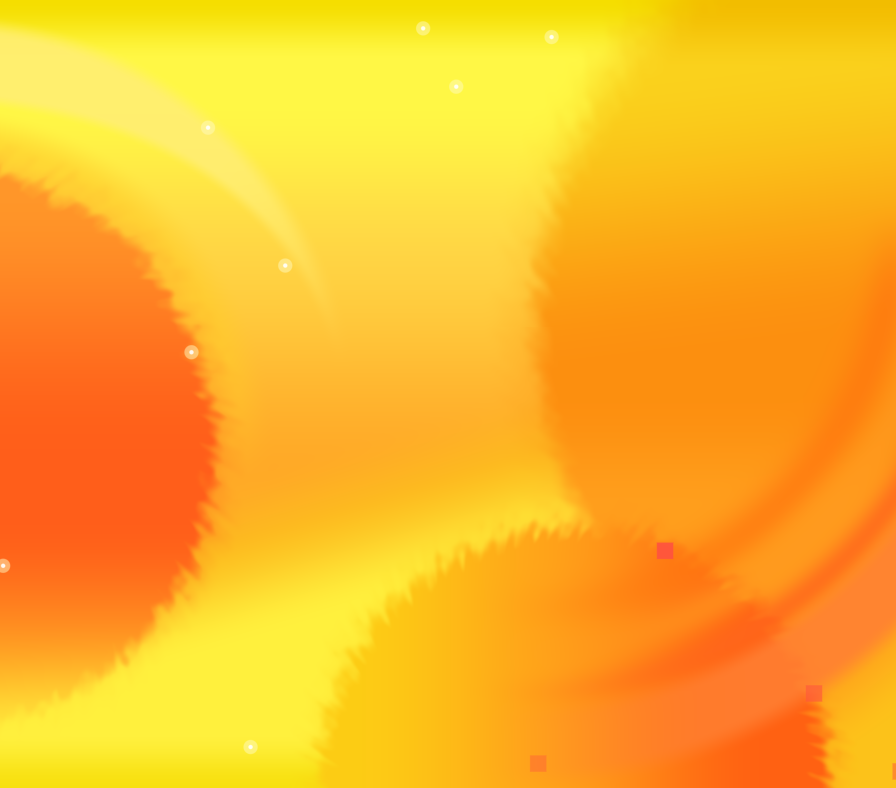
Reproduce this background procedurally as a Shadertoy shader.

```glsl
// Warm yellow and orange abstract: feathered discs, curved ribbons and small sparks.
#define LEFT_DISC vec3(-0.09, 0.43, 0.36)
#define RIGHT_DISC vec3(1.248, 0.585, 0.565)
#define LOW_DISC vec3(0.727, 0.01, 0.32)
#define RIBBON_CENTER vec2(0.659, 0.703)
#define PALE_ARC vec3(-0.074, 0.451, 0.52)
#define FUR_SIZE 0.032
#define SPARK_RADIUS 0.009
#define SQUARE_HALF 0.0104

float hash(vec2 p) {
    p = fract(p * vec2(0.1031, 0.1173));
    p += dot(p, p.yx + 33.33);
    return fract((p.x + p.y) * p.x * 17.0);
}

float noise(vec2 p) {
    vec2 cell = floor(p), f = fract(p);
    f = f * f * (3.0 - 2.0 * f);
    return mix(mix(hash(cell), hash(cell + vec2(1, 0)), f.x),
               mix(hash(cell + vec2(0, 1)), hash(cell + vec2(1, 1)), f.x), f.y);
}

// Signed distance to a disc (center, radius) with a ragged, hairy rim
float furDisc(vec2 p, vec3 disc, float amount) {
    vec2 v = p - disc.xy;
    float r = length(v);
    float angle = atan(v.y, v.x);
    float hairs = noise(vec2(angle * 38.0 + r * 50.0, r * 26.0) + 60.0);
    float tufts = noise(p * 75.0 + 20.0);
    return r - disc.z + amount * (0.6 * hairs + 0.4 * tufts - 0.5);
}

float cover(float d, float soft) {
    return 1.0 - smoothstep(-soft, soft, d);
}

// Bell-shaped band around a radius
float band(float r, float middle, float width) {
    float k = (r - middle) / width;
    return exp(-k * k);
}

vec3 backdrop(vec2 p) {
    vec3 c = mix(vec3(1.0, 0.66, 0.15), vec3(1.0, 0.84, 0.27), smoothstep(0.38, 0.72, p.y));
    c = mix(c, vec3(1.0, 0.97, 0.27), smoothstep(0.66, 0.88, p.y));
    c = mix(c, vec3(0.96, 0.87, 0.0), smoothstep(0.92, 1.0, p.y));
    // Slanted yellow field below
    float slant = p.y - 0.3 * (p.x - 0.33);
    c = mix(c, vec3(0.99, 0.74, 0.12), 1.0 - smoothstep(0.29, 0.41, slant));
    c = mix(c, vec3(1.0, 0.94, 0.24), 1.0 - smoothstep(0.19, 0.33, slant));
    return mix(c, vec3(0.97, 0.88, 0.06), 1.0 - smoothstep(0.0, 0.07, p.y));
}

vec3 addLeftDisc(vec3 c, vec2 p) {
    // Warm halo, then the fill fading out toward the bottom
    float halo = cover(length(p - LEFT_DISC.xy) - LEFT_DISC.z - 0.055, 0.025);
    c = mix(c, vec3(1.0, 0.80, 0.16), 0.6 * halo * smoothstep(0.35, 0.6, p.y));
    vec3 fill = mix(vec3(1.0, 0.37, 0.10), vec3(1.0, 0.59, 0.16), smoothstep(0.42, 0.77, p.y));
    fill = mix(fill, vec3(1.0, 0.70, 0.15), 1.0 - smoothstep(0.09, 0.34, p.y));
    float d = furDisc(p, LEFT_DISC, FUR_SIZE);
    float fade = smoothstep(0.03, 0.22, p.y);
    c = mix(c, fill, 0.35 * cover(d - 0.012, 0.035) * fade);
    return mix(c, fill, cover(d, 0.013) * fade);
}

vec3 addRightDisc(vec3 c, vec2 p) {
    vec3 fill = mix(vec3(0.99, 0.56, 0.06), vec3(0.98, 0.82, 0.11), smoothstep(0.53, 0.91, p.y - 0.12 * (p.x - 0.8)));
    fill = mix(fill, vec3(0.95, 0.74, 0.0), smoothstep(0.91, 1.0, p.y));
    fill = mix(fill, vec3(1.0, 0.62, 0.11), 1.0 - smoothstep(0.35, 0.5, p.y));
    float d = furDisc(p, RIGHT_DISC, 0.022);
    c = mix(c, fill, 0.3 * cover(d - 0.025, 0.045));
    return mix(c, fill, cover(d, 0.022 + 0.03 * smoothstep(0.65, 1.0, p.y)));
}

vec3 addLowDisc(vec3 c, vec2 p) {
    vec3 fill = mix(vec3(0.99, 0.80, 0.08), vec3(1.0, 0.63, 0.10), smoothstep(0.44, 0.74, p.x));
    fill = mix(fill, vec3(1.0, 0.38, 0.07), smoothstep(0.68, 0.98, p.x));
    float d = furDisc(p, LOW_DISC, FUR_SIZE);
    c = mix(c, fill, 0.3 * cover(d - 0.01, 0.03));
    return mix(c, fill, cover(d, 0.016));
}

vec3 addRibbons(vec3 c, vec2 p) {
    float r = length(p - RIBBON_CENTER);
    float fade = smoothstep(0.58, 0.98, p.x) * (1.0 - smoothstep(0.6, 0.75, p.y));
    c = mix(c, vec3(1.0, 0.47, 0.06), 0.75 * fade * band(r, 0.475, 0.03));
    c = mix(c, vec3(1.0, 0.60, 0.12), 0.7 * fade * band(r, 0.53, 0.025));
    c = mix(c, vec3(1.0, 0.40, 0.11), 0.8 * fade * band(r, 0.583, 0.022));
    float pink = smoothstep(0.59, 0.62, r) * (1.0 - smoothstep(0.675, 0.71, r));
    return mix(c, vec3(1.0, 0.50, 0.20), 0.85 * pink * fade);
}

vec3 addPaleArc(vec3 c, vec2 p) {
    vec2 v = p - PALE_ARC.xy;
    float r = length(v);
    float along = smoothstep(0.15, 1.45, atan(v.y, v.x));
    float inner = PALE_ARC.z - 0.012 - 0.085 * along;
    float mask = smoothstep(inner - 0.008, inner + 0.012, r) * cover(r - PALE_ARC.z, 0.014);
    return mix(c, vec3(1.0, 0.93, 0.46), mask * smoothstep(0.14, 0.8, atan(v.y, v.x)) * 0.85);
}

vec3 addSparks(vec3 c, vec2 p, float px) {
    vec2 sparks[8] = vec2[8](vec2(0.537, 0.964), vec2(0.7, 0.953), vec2(0.579, 0.89), vec2(0.264, 0.838),
        vec2(0.362, 0.663), vec2(0.243, 0.553), vec2(0.004, 0.282), vec2(0.318, 0.052));
    vec3 squares[4] = vec3[4](vec3(0.844, 0.301, 0.95), vec3(1.033, 0.12, 0.6),
        vec3(0.683, 0.031, 0.4), vec3(1.143, 0.021, 0.5));
    for (int i = 0; i < 8; i++) {
        float d = length(p - sparks[i]);
        c = mix(c, vec3(1.0, 0.98, 0.75), 0.5 * cover(d - SPARK_RADIUS, px));
        c = mix(c, vec3(1.0), 0.9 * cover(d - SPARK_RADIUS * 0.3, px));
    }
    for (int i = 0; i < 4; i++) {
        vec2 v = abs(p - squares[i].xy) - SQUARE_HALF;
        c = mix(c, vec3(1.0, 0.33, 0.24), squares[i].z * cover(max(v.x, v.y), px));
    }
    return c;
}

void mainImage(out vec4 fragColor, in vec2 fragCoord) {
    vec2 p = fragCoord / iResolution.y;
    vec3 c = addRightDisc(backdrop(p), p);
    // Golden glow in the lower right corner
    c = mix(c, vec3(0.99, 0.76, 0.10), smoothstep(0.66, 0.78, length(p - RIBBON_CENTER)) * smoothstep(0.9, 1.05, p.x));
    c = addRibbons(addLowDisc(c, p), p);
    c = addPaleArc(addLeftDisc(c, p), p);
    fragColor = vec4(addSparks(c, p, 0.8 / iResolution.y), 1.0);
}
```
